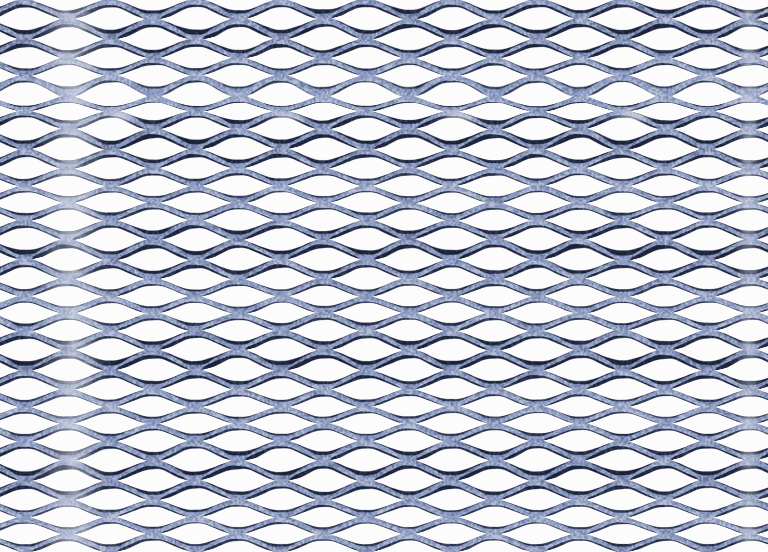
Reproduce this texture procedurally as a Shadertoy shader.

```glsl
// Expanded steel mesh on white: a staggered lattice of flattened diamond holes.
// Each point finds its nearest hole; the distance to that hole's edge gives the
// strand, its facets and dark rims. Wrapped noise adds grain and uneven wear.

const vec2  REPEATS     = vec2(9.0, 15.0);   // holes across and down
const vec2  PHASE       = vec2(0.793, 0.97); // centre of the first hole
const float HOLE_SIZE   = 0.415;             // half diagonal, in cells
const float HOLE_FLAT   = 0.325;             // height of the cut-off tips
const float CORNER      = 0.06;              // rounding of the hole
const float RIM_WIDTH   = 0.045;             // half width of the dark rim
const float GROUPS      = 5.0;               // bands of wear down the sheet
const float GROUP_SHIFT = 0.045;             // uneven row spacing
const float SLIP_HEIGHT = 0.82;              // row where the mesh has sagged
const float SLIP_AMOUNT = 0.13;
const float SCUFF_HEIGHT = 0.79;
const vec2  GRAIN_GRID  = vec2(420.0, 300.0);
const float TAU = 6.2831853;

const vec3 PAPER = vec3(0.99, 0.99, 0.99);
const vec3 PALE  = vec3(0.72, 0.75, 0.83);
const vec3 STEEL = vec3(0.55, 0.61, 0.76);
const vec3 SHADE = vec3(0.42, 0.46, 0.60);
const vec3 DEEP  = vec3(0.25, 0.29, 0.41);
const vec3 INK   = vec3(0.10, 0.13, 0.22);

float hash(vec2 p) {
    vec3 v = fract(vec3(p.xyx) * 0.1031);
    v += dot(v, v.yzx + 33.33);
    return fract((v.x + v.y) * v.z);
}

// Value noise that repeats once over the canvas
float noise(vec2 uv, vec2 grid) {
    vec2 p = uv * grid, i = floor(p), f = fract(p);
    f = f * f * (3.0 - 2.0 * f);
    vec2 lo = mod(i, grid), hi = mod(i + 1.0, grid);
    return mix(mix(hash(lo), hash(vec2(hi.x, lo.y)), f.x),
               mix(hash(vec2(lo.x, hi.y)), hash(hi), f.x), f.y);
}

float smoothMax(float a, float b, float k) {
    float h = max(k - abs(a - b), 0.0) / k;
    return max(a, b) + 0.25 * h * h * k;
}

float bump(float x, float width) {
    return exp(-x * x / (width * width));
}

// Distance along x on the wrapped canvas
float wrapped(float x) {
    return fract(x + 0.5) - 0.5;
}

void mainImage(out vec4 fragColor, in vec2 fragCoord) {
    vec2 uv = fragCoord / iResolution.xy;
    float aa = 0.7 * length(REPEATS / iResolution.xy);

    // Lattice with uneven row spacing and one sagging row
    float slip = bump(uv.y - SLIP_HEIGHT, 0.02);
    float groupWave = cos(TAU * (uv.y * GROUPS - 0.24));
    vec2 p = uv * REPEATS;
    p.y += GROUP_SHIFT * sin(TAU * (uv.y * GROUPS - 0.24)) + SLIP_AMOUNT * slip;
    p += 0.03 * (vec2(noise(uv, REPEATS * 2.0), noise(uv.yx, REPEATS.yx * 2.0)) - 0.5);

    // Nearest hole of the two interleaved grids
    vec2 q = p - PHASE;
    vec2 a = fract(q + 0.5) - 0.5;
    vec2 b = fract(q) - 0.5;
    vec2 r = abs(a.x) + abs(a.y) < abs(b.x) + abs(b.y) ? a : b;
    vec2 id = mod(round(2.0 * (q - r)), 2.0 * REPEATS);

    // Signed distance to the hole edge: negative inside the hole
    float reach = abs(r.x) + abs(r.y);
    float size = HOLE_SIZE + 0.02 * (hash(id + 7.0) - 0.5);
    float d = smoothMax(reach - size, abs(r.y) - HOLE_FLAT, CORNER);
    float metal = smoothstep(-aa, aa, d);

    // Facets: -1 on the lower side of a strand, +1 on its upper side
    float across = clamp((0.5 - reach) / (0.5 - HOLE_SIZE), 0.0, 1.0);
    across *= -sign(r.y) * smoothstep(0.0, 0.08, abs(r.y));
    float grain = noise(uv, GRAIN_GRID) - 0.5;
    float blotch = noise(uv, REPEATS * 6.0) - 0.5;
    float tone = 0.52 - 0.22 * across + 0.95 * grain + 0.35 * blotch + 0.08 * groupWave;
    vec3 steel = mix(SHADE, STEEL, smoothstep(0.0, 0.45, tone));
    steel = mix(steel, PALE, smoothstep(0.5, 1.0, tone));

    // Dark rims: under the upper strands and on the ledge of each lower knot
    float under = smoothstep(-0.02, 0.08, r.y)
                * mix(1.0, 0.55, smoothstep(-0.12, 0.12, r.x));
    float ledge = (1.0 - smoothstep(-0.12, 0.0, r.y))
                * mix(1.0, 0.3, smoothstep(0.08, 0.26, abs(r.x)));
    float wear = (0.85 - 0.25 * groupWave) * (1.0 - 0.5 * slip)
               * (0.65 + 0.7 * noise(uv, REPEATS * 4.0));
    float width = RIM_WIDTH * max(under, ledge) * wear;
    float rim = smoothstep(-aa, aa, width - abs(d)) * min(1.0, 1.5 * width / aa);
    vec3 rimColor = mix(INK, DEEP, clamp(0.35 + grain + 0.3 * groupWave, 0.0, 1.0));

    // Bleached upright bands and scuffed knots
    float bleach = 0.55 * bump(wrapped(uv.x - 0.095), 0.028)
                 + 0.45 * bump(wrapped(uv.x - 0.975), 0.011);
    float scuffX = mod(uv.x * REPEATS.x - 0.4, 2.0) - 1.0;
    bleach += 0.7 * bump(scuffX, 0.18) * bump(uv.y - SCUFF_HEIGHT, 0.012);
    bleach *= 0.6 + 0.8 * noise(uv, REPEATS * 8.0);

    vec3 color = mix(PAPER, steel, metal);
    color = mix(color, rimColor, rim);
    color = mix(color, mix(PALE, PAPER, 0.4), clamp(bleach, 0.0, 0.8) * max(metal, rim));
    fragColor = vec4(color, 1.0);
}
```
